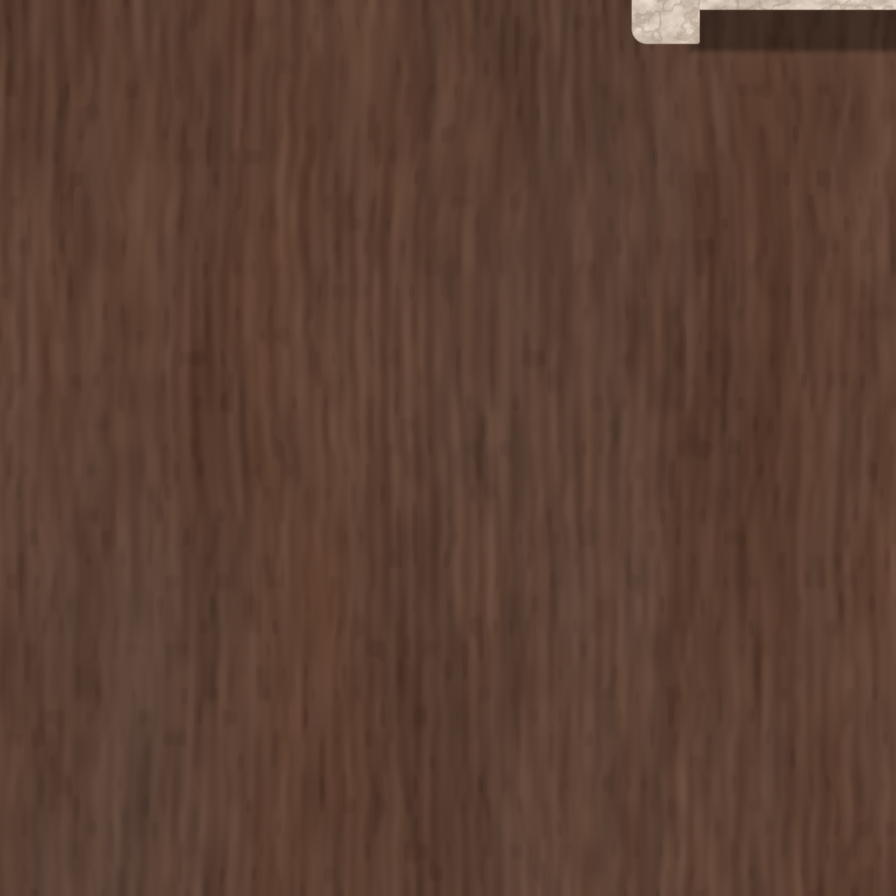
Give the GLSL for this texture, as a WebGL 1 fragment shader.

```glsl
precision highp float;
// Dark brown wood with fine, slightly wavering vertical grain and soft broad bands.
// Stretched value noise and warped ribbons make the grain; box distances place
// a pale stone bracket and its shadow at the upper right.
uniform vec2 u_resolution;

const vec3 WOOD_MID = vec3(0.352, 0.247, 0.195);
const vec3 GRAIN_RANGE = vec3(0.086, 0.074, 0.064);
const vec3 WARM_SHIFT = vec3(0.020, -0.001, -0.013);
const vec3 STONE_PALE = vec3(0.83, 0.77, 0.71);
const vec3 STONE_VEIN = vec3(0.62, 0.54, 0.47);

float hash(vec2 cell) {
  vec3 p = fract(vec3(cell.xyx) * 0.1031);
  p += dot(p, p.yzx + 33.33);
  return fract((p.x + p.y) * p.z);
}

// Smooth value noise from -1 to 1
float noise(vec2 p) {
  vec2 cell = floor(p);
  vec2 f = fract(p);
  f = f * f * f * (f * (f * 6.0 - 15.0) + 10.0);
  float low = mix(hash(cell), hash(cell + vec2(1.0, 0.0)), f.x);
  float high = mix(hash(cell + vec2(0.0, 1.0)), hash(cell + 1.0), f.x);
  return mix(low, high, f.y) * 2.0 - 1.0;
}

float fbm(vec2 p) {
  float sum = 0.0;
  float gain = 0.55;
  for (int i = 0; i < 4; i++) {
    sum += gain * noise(p);
    p = p * 2.03 + 17.3;
    gain *= 0.5;
  }
  return sum;
}

// Signed distance to a box given by two corners, rounded by radius
float boxDistance(vec2 p, vec2 lower, vec2 upper, float radius) {
  vec2 d = abs(p - 0.5 * (lower + upper)) - 0.5 * (upper - lower) + radius;
  return length(max(d, 0.0)) + min(max(d.x, d.y), 0.0) - radius;
}

float coverage(float dist, float softness) {
  return 1.0 - smoothstep(-softness, softness, dist);
}

// Bends the straight fibres sideways along their length
vec2 bendFibres(vec2 p) {
  float sway = 0.011 * noise(p * vec2(4.0, 3.0) + 5.0);
  float wobble = 0.0022 * noise(p * vec2(16.0, 19.0) + 41.0);
  return p + vec2(sway + wobble, 0.0);
}

// Light and dark variation of the fibres, about -1 to 1
float grainTone(vec2 p) {
  float bands = noise(p * vec2(13.0, 1.7) + 3.0);
  float streaks = noise(p * vec2(74.0, 8.0) + 19.0);
  float fibres = noise(p * vec2(135.0, 25.0) + 67.0);
  float pores = noise(p * vec2(110.0, 40.0) + 91.0);
  float phase = 1.6 * noise(p * vec2(11.0, 3.5) + 29.0);
  float strength = 0.5 + 0.5 * noise(p * vec2(9.0, 5.0) + 53.0);
  float ribbons = sin(p.x * 345.0 + phase) * strength;
  float tone = 0.24 * bands + 0.36 * streaks + 0.22 * fibres + 0.22 * ribbons;
  return tone - 0.28 * smoothstep(0.35, 0.9, pores);
}

vec3 woodColor(vec2 p) {
  vec2 fibre = bendFibres(p);
  float warmth = 0.55 * noise(fibre * vec2(6.0, 1.3) + 73.0);
  warmth += 0.3 * noise(fibre * vec2(38.0, 6.0) + 11.0);
  warmth += 0.6 * smoothstep(0.86, 1.0, p.x);
  float tone = grainTone(fibre) + 0.04;
  return WOOD_MID + tone * GRAIN_RANGE + warmth * WARM_SHIFT;
}

vec3 stoneColor(vec2 p) {
  float mottle = fbm(p * vec2(65.0, 90.0));
  float vein = 1.0 - smoothstep(0.0, 0.22, abs(fbm(p * 48.0 + 37.0)));
  vec3 stone = STONE_PALE + 0.13 * mottle;
  return mix(stone, STONE_VEIN, 0.4 * vein);
}

void main() {
  vec2 p = gl_FragCoord.xy / u_resolution;
  float edge = max(0.0012, 0.7 / u_resolution.y);
  vec3 color = woodColor(p);

  // Shadow below the thin arm of the bracket
  float shadowBox = boxDistance(p, vec2(0.77, 0.943), vec2(1.1, 1.1), 0.0);
  color *= 1.0 - 0.34 * coverage(shadowBox, 0.006);

  // Rounded block joined to a thin arm along the upper edge
  float block = boxDistance(p, vec2(0.705, 0.951), vec2(0.781, 1.1), 0.003);
  float rounded = boxDistance(p, vec2(0.705, 0.951), vec2(0.9, 1.1), 0.017);
  float arm = boxDistance(p, vec2(0.75, 0.989), vec2(1.1, 1.1), 0.0);
  float bracket = min(max(block, rounded), arm);
  color = mix(color, stoneColor(p), coverage(bracket, edge));

  gl_FragColor = vec4(color, 1.0);
}
```
